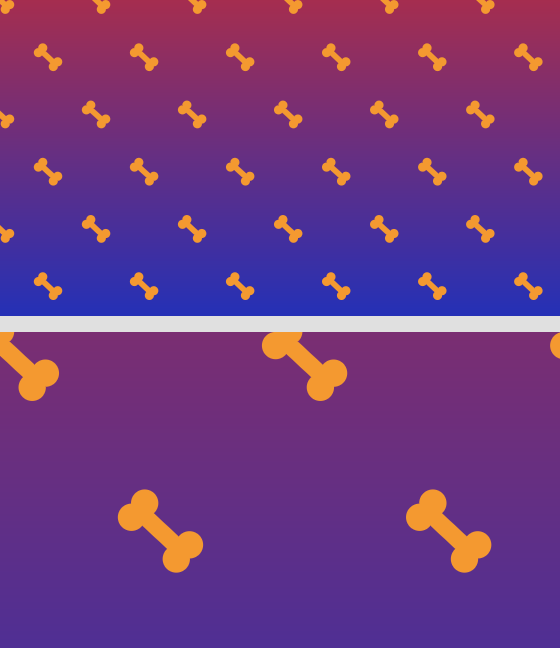
Top, the full canvas; bottom, a detail of the centre.
Write a Shadertoy shader that draws this pattern.

```glsl
#define SPACING vec2(0.3040, 0.1811)
#define BONE_ANGLE 0.75
#define KNOB_OFFSET vec2(0.0323, 0.0102)
#define KNOB_RADIUS 0.0144
#define SHAFT_HALF_WIDTH 0.0090
#define TOP_COLOR vec3(0.648, 0.178, 0.310)
#define BOTTOM_COLOR vec3(0.142, 0.188, 0.715)
#define BONE_COLOR vec3(0.957, 0.600, 0.190)

// Signed distance to a bone lying along the x axis
float boneDistance(vec2 p) {
    p = abs(p);
    float knob = length(p - KNOB_OFFSET) - KNOB_RADIUS;
    vec2 d = p - vec2(KNOB_OFFSET.x, SHAFT_HALF_WIDTH);
    float shaft = length(max(d, 0.0)) + min(max(d.x, d.y), 0.0);
    return min(knob, shaft);
}

// Position relative to the nearest bone centre, odd rows shifted by half a column
vec2 staggeredCell(vec2 p) {
    float row = round(p.y / SPACING.y);
    p.x -= 0.5 * SPACING.x * mod(row, 2.0);
    return p - SPACING * vec2(round(p.x / SPACING.x), row);
}

void mainImage(out vec4 fragColor, in vec2 fragCoord) {
    // Height is one unit, measured down from the top left corner
    float pixel = 1.0 / iResolution.y;
    vec2 p = vec2(fragCoord.x, iResolution.y - fragCoord.y) * pixel;

    // Vertical background gradient
    vec3 color = mix(TOP_COLOR, BOTTOM_COLOR, p.y);

    // Tilted bones with smoothed edges
    vec2 cell = staggeredCell(p);
    vec2 axis = vec2(cos(BONE_ANGLE), sin(BONE_ANGLE));
    vec2 local = vec2(dot(cell, axis), dot(cell, vec2(-axis.y, axis.x)));
    float coverage = clamp(0.5 - boneDistance(local) / pixel, 0.0, 1.0);
    color = mix(color, BONE_COLOR, coverage);

    fragColor = vec4(color, 1.0);
}
```
